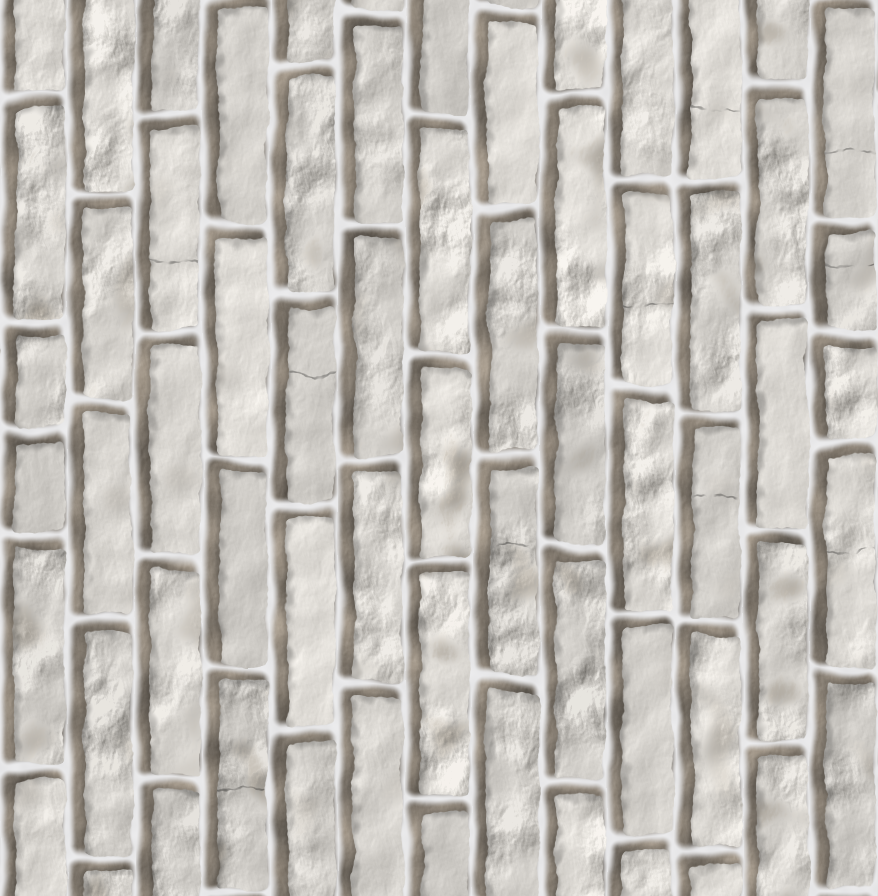
Write a WebGL 2 fragment shader that draws this texture.

```glsl
#version 300 es
precision highp float;
// Whitewashed rough bricks standing upright in staggered columns, lit from the lower right.

uniform vec2 u_resolution;
out vec4 fragColor;

// Layout, in units of one column width
const float COLUMNS = 13.0;
const float ROWS = 4.0;
const float BRICK_PITCH = 3.315;
const float PHASE[13] = float[13](0.43, 0.81, 0.46, 0.98, 0.25, 1.05, 0.56,
                                  0.98, 0.44, 0.76, 0.80, 0.37, 0.98);
const float LENGTH_JITTER = 0.07;
const float SPLIT_CHANCE = 0.08;
const float FACE_LEFT = 0.23, FACE_RIGHT = 0.955;
const float JOINT = 0.04;          // half of the bare mortar between brick ends
const float SIDE_DEPTH = 0.2;      // visible width of the shaded left sides
const float END_DEPTH = 0.16;      // visible width of the shaded top ends
const float CRACK_CHANCE = 0.14;

// Surface
const vec2 TO_SHADE = vec2(-0.7, 0.7);
const float RELIEF_STEP = 0.035;
const vec3 FACE = vec3(0.835, 0.823, 0.802);
const vec3 MORTAR = vec3(0.91, 0.91, 0.915);
const vec3 SIDE = vec3(0.53, 0.495, 0.45);
const vec3 STAIN = vec3(0.52, 0.48, 0.42);

vec2 hash2(vec2 p) {
    vec3 a = fract(p.xyx * vec3(0.1031, 0.1030, 0.0973));
    a += dot(a, a.yzx + 33.33);
    return fract((a.xx + a.yz) * a.zy);
}

float gradientNoise(vec2 p) {
    vec2 cell = floor(p), f = fract(p);
    vec2 u = f * f * f * (f * (f * 6.0 - 15.0) + 10.0);
    vec4 n;
    for (int k = 0; k < 4; k++) {
        vec2 corner = vec2(k & 1, k >> 1);
        float angle = 6.2832 * hash2(cell + corner + 61.0).x;
        n[k] = dot(vec2(cos(angle), sin(angle)), f - corner);
    }
    return mix(mix(n.x, n.y, u.x), mix(n.z, n.w, u.x), u.y);
}

// Creased height of the chipped stone
float stoneHeight(vec2 p) {
    float height = 0.0, amp = 0.5;
    p *= vec2(2.2, 1.5);
    for (int i = 0; i < 5; i++) {
        float n = gradientNoise(p);
        height += amp * mix(n, -abs(n), 0.6);
        p = mat2(1.6, 1.2, -1.2, 1.6) * p + 17.3;
        amp *= 0.53;
    }
    return height;
}

float roundedBox(vec2 p, vec2 low, vec2 high, float radius) {
    vec2 d = abs(p - 0.5 * (low + high)) - 0.5 * (high - low) + radius;
    return length(max(d, 0.0)) + min(max(d.x, d.y), 0.0) - radius;
}

// Height of the joint below a row, in row units
float jointAt(float column, float row) {
    float s = 2.0 * hash2(vec2(column, mod(row, ROWS)) + 5.0).x - 1.0;
    return row + LENGTH_JITTER * s * s * s;
}

void main() {
    vec2 q = gl_FragCoord.xy / u_resolution * vec2(COLUMNS, ROWS * BRICK_PITCH);
    float pixel = COLUMNS / u_resolution.x;

    // Hand-laid wobble
    float fine = gradientNoise(q * 5.0);
    float broad = gradientNoise(q * 0.9 + 41.0);
    vec2 p = q + vec2(0.06 * gradientNoise(q * 0.8 + 3.0), 0.14 * broad);
    p += 0.015 * vec2(fine, gradientNoise(q * 4.0 + 23.0));

    // Find the brick around this point
    float column = mod(floor(p.x), COLUMNS);
    float v = p.y / BRICK_PITCH + PHASE[int(column)];
    float row = floor(v);
    if (v < jointAt(column, row)) row -= 1.0;
    else if (v > jointAt(column, row + 1.0)) row += 1.0;
    float low = jointAt(column, row), high = jointAt(column, row + 1.0);
    vec2 id = vec2(column, mod(row, ROWS));
    if (hash2(id + 77.0).x < SPLIT_CHANCE) {
        float middle = 0.5 * (low + high);
        if (v < middle) high = middle;
        else { low = middle; id.y += 0.5; }
    }
    vec2 variety = hash2(id * 2.0 + 19.0), wear = hash2(id * 2.0 + 131.0);

    // Face, and the body that shows above and to the left of it
    vec2 local = vec2(fract(p.x), v * BRICK_PITCH);
    vec2 faceLow = vec2(FACE_LEFT + 0.05 * (wear.y - 0.5), low * BRICK_PITCH + JOINT);
    vec2 faceHigh = vec2(FACE_RIGHT, high * BRICK_PITCH - JOINT - END_DEPTH);
    vec2 bodyLow = vec2(FACE_LEFT - SIDE_DEPTH, faceLow.y);
    vec2 bodyHigh = faceHigh + vec2(0.0, END_DEPTH);
    float body = roundedBox(local, bodyLow, bodyHigh, 0.13) + 0.07 * gradientNoise(q * 1.7 + 70.0);
    float face = roundedBox(local, faceLow, faceHigh, 0.07);
    face += 0.07 * gradientNoise(q * 2.3 + 12.0) + 0.02 * gradientNoise(q * 13.0);

    // Relief, rougher on some bricks and in patches
    vec2 grain = q + variety * 40.0;
    float slope = stoneHeight(grain + TO_SHADE * RELIEF_STEP) - stoneHeight(grain);
    float facet = gradientNoise(grain * 1.8 + 0.35 * TO_SHADE) - gradientNoise(grain * 1.8);
    float patches = smoothstep(-0.3, 0.35, gradientNoise(grain * 0.9));
    float roughness = mix(0.45, 2.0, patches * smoothstep(0.1, 0.8, variety.x));
    vec3 stone = FACE * mix(0.95, 1.05, variety.y);
    float stain = smoothstep(0.2, 0.55, gradientNoise(grain * 1.3 + 9.0) + 1.5 * slope);
    stone = mix(stone, STAIN, 0.45 * stain * variety.x);
    stone += clamp(slope * roughness + 0.22 * facet * roughness, -0.4, 0.1);

    // Worn edges and hairline cracks part of the way across
    float shadeEdge = min(local.x - faceLow.x, faceHigh.y - local.y);
    stone *= mix(0.78, 1.0, smoothstep(-0.03, 0.13, shadeEdge + 0.12 * fine));
    float crackY = mix(faceLow.y, faceHigh.y, 0.3 + 0.4 * wear.y);
    crackY += 0.15 * gradientNoise(vec2(q.x * 2.0, wear.x * 50.0)) + 0.03 * gradientNoise(q * 11.0);
    float crack = 1.0 - smoothstep(0.004, 0.01 + pixel, abs(local.y - crackY));
    stone *= 1.0 - 0.3 * crack * step(wear.x, CRACK_CHANCE) * smoothstep(-0.3, 0.2, fine);

    // Mortar, shaded sides, then faces
    vec3 color = MORTAR + 0.03 * fine;
    vec3 side = SIDE * (1.0 + 0.45 * gradientNoise(q * 1.6 + 8.0)) + 0.5 * slope;
    side *= mix(0.85, 1.0, smoothstep(0.0, 0.09, face));
    color = mix(color, side, smoothstep(0.04, -0.1, body));
    color = mix(color, stone, smoothstep(0.75 * pixel, -0.75 * pixel, face));
    fragColor = vec4(clamp(color, 0.0, 1.0), 1.0);
}
```
